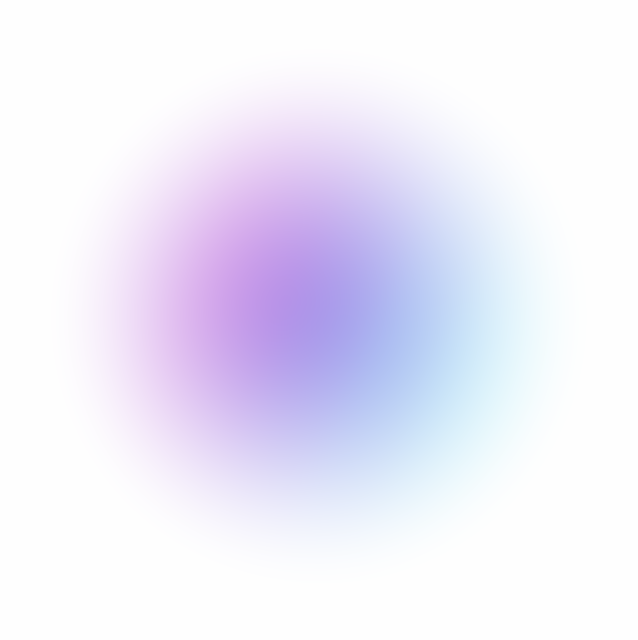
Reproduce this background procedurally as a Shadertoy shader.

```glsl
// A soft round glow on near-white, shading from pink through violet and blue to cyan.
// A slanted ramp of blended tints sets the hue; a smooth radial falloff sets the opacity.

// Tint along the slanted axis, where t = 0 is the middle of the glow.
vec3 glowTint(float t) {
    vec3 tint = vec3(0.76, 0.47, 0.88);                                     // pink
    tint = mix(tint, vec3(0.69, 0.57, 0.91), smoothstep(-0.25, 0.00, t));   // violet
    tint = mix(tint, vec3(0.63, 0.67, 0.935), smoothstep(-0.08, 0.14, t));  // periwinkle
    tint = mix(tint, vec3(0.56, 0.74, 0.94), smoothstep(0.06, 0.26, t));    // sky
    return mix(tint, vec3(0.49, 0.88, 0.96), smoothstep(0.18, 0.40, t));    // cyan
}

void mainImage(out vec4 fragColor, in vec2 fragCoord) {
    // Centred position, in units of the shorter side
    vec2 p = (fragCoord - vec2(0.5, 0.505) * iResolution.xy)
           / min(iResolution.x, iResolution.y);

    // Opacity fades from the centre to the rim
    float opacity = 1.0 - smoothstep(0.0, 0.435, length(p));

    // Hue runs rightwards and slightly down
    vec3 tint = glowTint(p.x - 0.42 * p.y);

    vec3 paper = vec3(0.996, 0.996, 0.997);
    fragColor = vec4(mix(paper, tint, opacity), 1.0);
}
```
